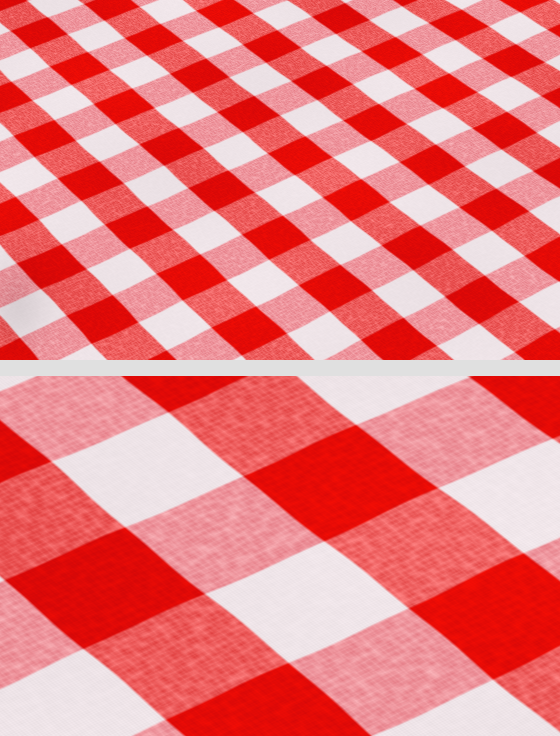
Top, the full canvas; bottom, a detail of the centre.
Write a Shadertoy shader that draws this texture.

```glsl
// Red and white gingham cloth seen at a slant. A projective map takes the canvas
// to cloth space, where two crossing bands repeat once per unit; cellular noise
// stretched along the threads gives slubs, and layered sines give soft folds.

vec2 hash2(vec2 p) {
    vec3 q = fract(p.xyx * vec3(0.1031, 0.1030, 0.0973));
    q += dot(q, q.yzx + 33.33);
    return fract((q.xx + q.yz) * q.zy);
}

// Distance to the nearest scattered point
float cellular(vec2 p) {
    vec2 base = floor(p);
    float nearest = 2.0;
    for (int y = -1; y <= 1; y++)
        for (int x = -1; x <= 1; x++) {
            vec2 cell = base + vec2(x, y);
            nearest = min(nearest, distance(p, cell + hash2(cell + 80.0)));
        }
    return nearest;
}

// Canvas position (0 to 1) to cloth position; red checks centre on integers
vec2 clothPosition(vec2 uv) {
    mat3 view = mat3(0.0771, -0.1394, -0.0360,
                     0.1503,  0.1094,  0.0255,
                     0.5365,  0.5685,  1.0);
    vec3 q = inverse(view) * vec3(uv, 1.0);
    return q.xy / q.z;
}

// Smooth coverage of a band filling half of each unit
vec2 bands(vec2 p, vec2 soft) {
    vec2 edge = abs(fract(p + 0.5) - 0.5) - 0.25;
    return 1.0 - smoothstep(-soft, soft, edge);
}

void mainImage(out vec4 fragColor, in vec2 fragCoord) {
    vec2 uv = fragCoord / iResolution.xy;
    vec2 cloth = clothPosition(uv);
    vec2 soft = 0.7 * fwidth(cloth) + 0.003;

    // Slight waviness of the woven bands
    vec2 wavy = cloth + 0.006 * sin(cloth.yx * vec2(5.3, 4.1) + vec2(0.6, 2.0))
                      + 0.003 * sin(cloth.yx * vec2(13.0, 11.0));
    vec2 band = bands(wavy, soft);

    // Slubs running along each thread direction, and a fine weave
    float slubAlong = cellular(cloth * vec2(13.0, 48.0)) - 0.5;
    float slubAcross = cellular(cloth * vec2(48.0, 13.0) + 37.0) - 0.5;
    float slub = slubAlong + slubAcross;
    vec2 weaveFade = 1.0 - smoothstep(0.003, 0.010, fwidth(cloth));
    vec2 weave = sin(cloth * 565.0) * weaveFade;

    // Broad folds in the cloth
    float fold = 0.6 * sin(cloth.x * 1.7 + cloth.y * 0.8 + 0.5)
               + 0.4 * sin(cloth.y * 2.9 - cloth.x * 1.1 + 1.8);

    // Four thread crossings
    float tone = clamp(0.5 + 0.35 * fold + 0.5 * slub, 0.0, 1.0);
    vec3 white = vec3(0.935, 0.895, 0.91) + 0.012 * fold;
    vec3 palePink = vec3(0.94, 0.60, 0.63) + vec3(0.03, 0.11, 0.10) * slub;
    vec3 deepPink = mix(vec3(0.92, 0.33, 0.33), vec3(0.96, 0.44, 0.44), tone)
                  + vec3(0.03, 0.08, 0.08) * slub;
    vec3 red = mix(vec3(0.85, 0.03, 0.03), vec3(0.94, 0.05, 0.02), tone);
    vec3 color = mix(mix(white, palePink, band.x),
                     mix(deepPink, red, band.x), band.y);

    // Thread relief and a faint crease at the lower left
    color *= 1.0 + 0.015 * slub + 0.012 * (weave.x + weave.y);
    vec2 crease = (uv - vec2(0.03, 0.15)) / vec2(0.05, 0.11);
    color *= 1.0 - 0.08 * exp(-dot(crease, crease));

    fragColor = vec4(clamp(color, 0.0, 1.0), 1.0);
}
```
